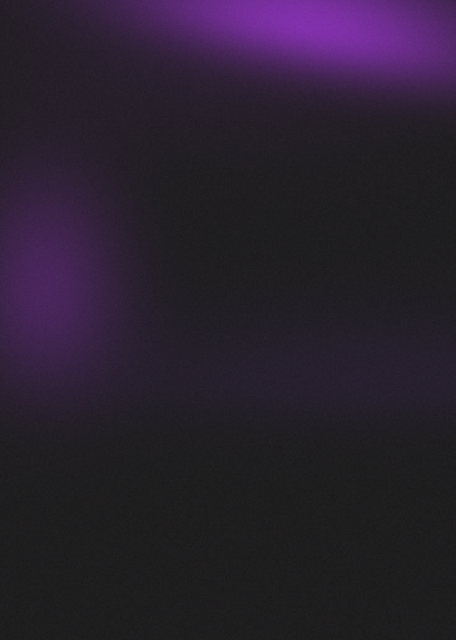
Write a Shadertoy shader that draws this background.

```glsl
// Soft violet glows on a charcoal backdrop with fine film grain.

#define CHARCOAL vec3(0.117, 0.115, 0.118)
#define VIOLET vec3(0.385, 0.075, 0.545)
#define INDIGO vec3(0.34, 0.09, 0.62)
#define TOP_STRENGTH 1.0
#define LEFT_STRENGTH 0.44
#define HALO_STRENGTH 0.09
#define BAND_STRENGTH 0.11
#define GRAIN_ROWS 512.0
#define GRAIN_AMOUNT 0.022

// Sine-free hash: one cell to three values in 0..1
vec3 hash32(vec2 cell) {
    vec3 q = fract(cell.xyx * vec3(0.1031, 0.1030, 0.0973));
    q += dot(q, q.yxz + 33.33);
    return fract((q.xxy + q.yzz) * q.zyx);
}

// Slanted Gaussian; radii hold the sideways, upward and downward spread
float glow(vec2 p, vec2 center, float slope, vec3 radii) {
    vec2 d = p - center;
    d.y -= slope * d.x;
    d /= vec2(radii.x, d.y > 0.0 ? radii.y : radii.z);
    return exp(-0.5 * dot(d, d));
}

void mainImage(out vec4 fragColor, in vec2 fragCoord) {
    // Canvas height is one unit; x is scaled to a portrait page
    const float PAGE_ASPECT = 364.0 / 512.0;
    vec2 p = fragCoord / iResolution.xy * vec2(PAGE_ASPECT, 1.0);

    // Bright sweep along the top, with its dim halo, and the left glow
    float violet = TOP_STRENGTH * glow(p, vec2(0.485, 0.96), -0.18, vec3(0.205, 0.085, 0.052));
    violet += HALO_STRENGTH * glow(p, vec2(0.27, 0.87), -0.2, vec3(0.22, 0.08, 0.08));
    violet += LEFT_STRENGTH * glow(p, vec2(0.07, 0.551), 0.0, vec3(0.085, 0.13, 0.105));

    // Faint bluish band at the lower right
    float indigo = BAND_STRENGTH * glow(p, vec2(0.56, 0.405), 0.0, vec3(0.33, 0.085, 0.05));

    vec3 color = CHARCOAL + VIOLET * violet + INDIGO * indigo;

    // Grain: mostly shared brightness with a little colour
    vec3 noise = hash32(floor(p * GRAIN_ROWS)) - 0.5;
    color += GRAIN_AMOUNT * mix(vec3(noise.x), noise, 0.5);

    fragColor = vec4(clamp(color, 0.0, 1.0), 1.0);
}
```
